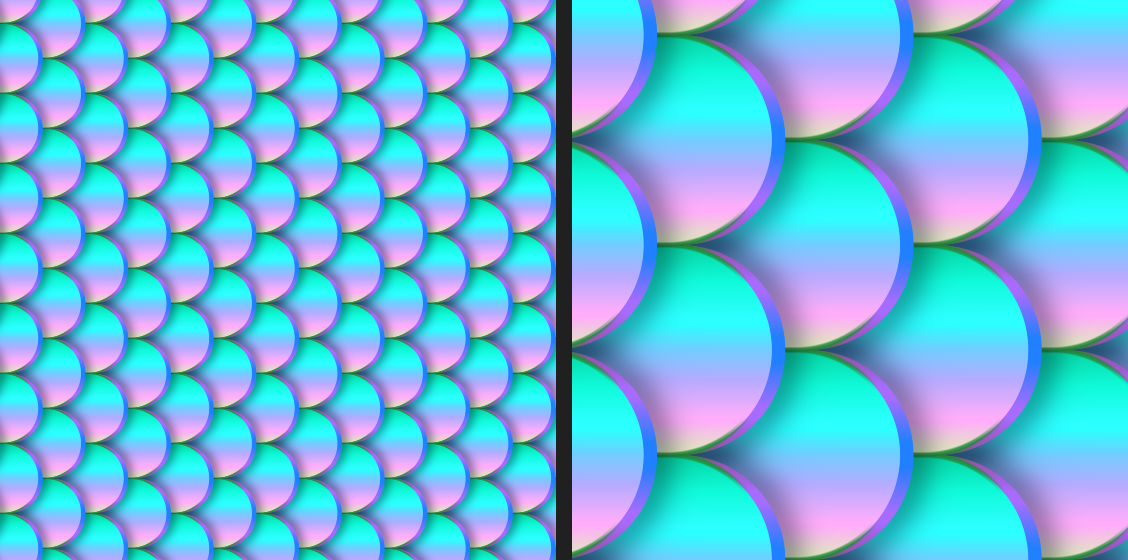
Left, the full canvas; right, a detail of the centre.
Write a Shadertoy shader that draws this pattern.

```glsl
const float ROWS = 8.0;            // scales down the canvas
const float COLUMN_STEP = 0.07632; // distance between neighbouring columns
const float RADIUS = 0.5 / ROWS;
const float RIM_SHIFT = 0.0080;    // sideways thickness of a scale
const float SHADOW_WIDTH = 0.0135;

float ramp(float a, float b, float x) {
    return clamp((x - a) / (b - a), 0.0, 1.0);
}

float coverage(float dist, float pixel) {
    return 1.0 - smoothstep(-0.6 * pixel, 0.6 * pixel, dist);
}

// Half disc facing right, extended to the left as a straight band
float scaleDistance(vec2 q, float radius) {
    return length(vec2(max(q.x, 0.0), q.y)) - radius;
}

// Vertical sheen, t runs from the top (0) to the bottom (1)
vec3 faceColor(float t) {
    vec3 c = mix(vec3(0.02, 0.84, 0.64), vec3(0.06, 0.98, 0.85), ramp(0.0, 0.17, t));
    c = mix(c, vec3(0.17, 1.0, 1.0), ramp(0.17, 0.34, t));
    c = mix(c, vec3(0.45, 0.80, 1.0), ramp(0.38, 0.50, t));
    c = mix(c, vec3(0.71, 0.67, 1.0), ramp(0.50, 0.64, t));
    c = mix(c, vec3(1.0, 0.68, 0.98), ramp(0.64, 0.82, t));
    return mix(c, vec3(0.87, 0.95, 0.72), ramp(0.84, 1.0, t));
}

// Side wall, h runs from the tip (0) to the top or bottom (1)
vec3 rimColor(float h) {
    vec3 c = mix(vec3(0.13, 0.50, 1.0), vec3(0.66, 0.42, 1.0), ramp(0.12, 0.55, h));
    c = mix(c, vec3(0.60, 0.32, 0.70), ramp(0.65, 0.92, h));
    return mix(c, vec3(0.28, 0.45, 0.22), ramp(0.92, 1.0, h));
}

float softShadow(float dist) {
    float d = max(dist, 0.0) / SHADOW_WIDTH;
    return exp(-d * d);
}

vec3 paintColumn(vec3 below, vec2 p, float column, float pixel) {
    float rowOffset = mod(column, 2.0) < 0.5 ? 1.0 / 6.0 : 2.0 / 3.0;
    vec2 q;
    q.x = p.x - (column + 1.0) * COLUMN_STEP + RADIUS;
    q.y = (fract(p.y * ROWS - rowOffset + 0.5) - 0.5) / ROWS;

    // Shadows of the nearest scale and the next one in the column
    float outer = scaleDistance(q, RADIUS);
    float neighbour = scaleDistance(vec2(q.x, 2.0 * RADIUS - abs(q.y)), RADIUS);
    float shade = 0.34 * (softShadow(outer) + softShadow(neighbour));
    vec3 color = below * (1.0 - shade * vec3(1.0, 0.92, 0.82));

    // Side wall
    float height = abs(q.y) / RADIUS;
    color = mix(color, rimColor(height), coverage(outer, pixel));

    // Face with a thin green edge towards its top and bottom
    float inner = scaleDistance(q + vec2(RIM_SHIFT, 0.0), RADIUS);
    vec3 face = faceColor(0.5 - 0.5 * q.y / RADIUS);
    float edge = 1.0 - smoothstep(0.0006, 0.0022, abs(inner));
    color = mix(color, face, coverage(inner, pixel));
    float edgeStrength = 0.85 * smoothstep(0.60, 0.92, height);
    return mix(color, vec3(0.12, 0.55, 0.22), edge * edgeStrength * coverage(outer, pixel));
}

void mainImage(out vec4 fragColor, in vec2 fragCoord) {
    vec2 p = fragCoord / iResolution.y;
    float pixel = 1.0 / iResolution.y;
    float column = floor(p.x / COLUMN_STEP);

    // Columns overlap from right to left
    vec3 color = vec3(0.3, 0.4, 0.5);
    for (int i = 2; i >= -1; i--) {
        color = paintColumn(color, p, column + float(i), pixel);
    }
    fragColor = vec4(color, 1.0);
}
```
